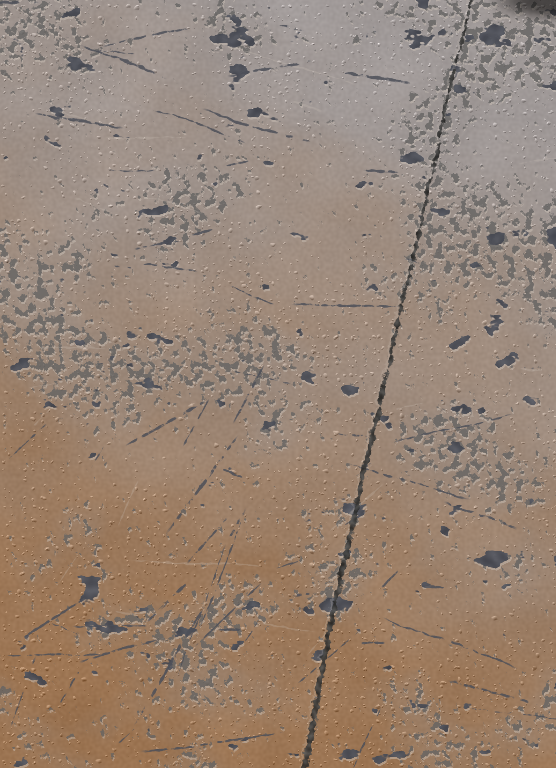
A Shadertoy shader for this texture:

```glsl
#define GREY_PAINT   vec3(0.630, 0.605, 0.600)
#define TAN_PAINT    vec3(0.620, 0.535, 0.470)
#define ORANGE_PAINT vec3(0.610, 0.455, 0.320)
#define BARE_METAL   vec3(0.300, 0.310, 0.345)
#define GRIT_COLOR   vec3(0.395, 0.390, 0.385)
#define CRACK_COLOR  vec3(0.230, 0.230, 0.225)
#define RIM_COLOR    vec3(0.790, 0.750, 0.710)
#define CHIP_SCALE   vec2(21.0, 31.0)
#define GRIT_SCALE   85.0
#define BUMP_SCALE   58.0
#define SCRATCHES    84
#define SOFT         0.0010

float hash(vec2 p) {
    vec3 q = fract(p.xyx * 0.1031);
    q += dot(q, q.yzx + 33.33);
    return fract((q.x + q.y) * q.z);
}

vec2 hash2(vec2 p) {
    return vec2(hash(p), hash(p + 47.3));
}

float cornerDot(vec2 cell, vec2 f, vec2 corner) {
    float angle = 6.2832 * hash(cell + corner);
    return dot(vec2(cos(angle), sin(angle)), f - corner);
}

float gradientNoise(vec2 p) {
    vec2 i = floor(p), f = p - i;
    vec2 u = f * f * f * (f * (f * 6.0 - 15.0) + 10.0);
    vec2 e = vec2(1.0, 0.0);
    return mix(mix(cornerDot(i, f, e.yy), cornerDot(i, f, e.xy), u.x),
               mix(cornerDot(i, f, e.yx), cornerDot(i, f, e.xx), u.x), u.y);
}

float fbm(vec2 p) {
    float sum = 0.0, amp = 1.0;
    for (int i = 0; i < 4; i++) {
        sum += amp * gradientNoise(p);
        p = mat2(1.6, 1.2, -1.2, 1.6) * p + 13.7;
        amp *= 0.5;
    }
    return sum;
}

// Signed horizontal distance to the long crack
float crackOffset(vec2 p) {
    float line = 0.395 + 0.2 * p.y + 0.02 * p.y * p.y;
    return p.x - line + 0.005 * gradientNoise(vec2(p.y * 9.0, 3.5));
}

// How rubbed the paint is: right side, a band at mid left, beside the crack
float wearAmount(vec2 p) {
    float side = smoothstep(0.5, 0.72, p.x) * smoothstep(0.3, 0.8, p.y);
    float band = exp(-pow((p.y - 0.53) / 0.05, 2.0)) * smoothstep(0.6, 0.1, p.x);
    float seam = exp(-abs(crackOffset(p)) * 45.0);
    float w = 1.1 * fbm(p * vec2(5.5, 6.5) + 5.2) + 0.3 * side + 0.4 * band + 0.2 * seam;
    return smoothstep(-0.12, 0.55, w);
}

// x: flaked chips, y: fine grit
vec2 damage(vec2 p, float wear) {
    float cluster = 0.35 * gradientNoise(p * 6.0 + 2.6);
    float chip = fbm(p * CHIP_SCALE + 71.0) + cluster - mix(0.56, 0.42, wear);
    float grit = fbm(p * GRIT_SCALE + 19.0) - mix(0.57, 0.1, wear);
    return smoothstep(vec2(-0.02, -0.07), vec2(0.04, 0.12), vec2(chip, grit));
}

// Small ragged flecks, lit from above: signed brightness
float bumps(vec2 p, float wear) {
    float light = 0.0;
    p += 0.0022 * vec2(gradientNoise(p * 170.0), gradientNoise(p * 170.0 + 37.0));
    for (int k = 0; k < 3; k++) {
        vec2 q = p * BUMP_SCALE * (1.0 + 0.4 * float(k)) + 31.0 * float(k);
        vec2 cell = floor(q);
        vec2 d = fract(q) - mix(vec2(0.3), vec2(0.7), hash2(cell));
        d.x *= mix(0.7, 1.2, hash(cell + 5.1));
        float r = mix(0.09, 0.17, hash(cell + 9.7));
        float present = step(hash(cell + 21.4), 0.26 + 0.25 * wear + 0.5 * gradientNoise(p * 6.0));
        float body = smoothstep(r * 1.25, r * 0.6, length(d));
        light += present * body * (0.02 + 0.26 * dot(d / r, vec2(-0.4, 0.9)));
    }
    return light;
}

// x: dark scratches, y: pale hairlines
vec2 scratches(vec2 p, float aspect) {
    vec2 mark = vec2(0.0);
    p += 0.006 * gradientNoise(p * 11.0) + 0.0015 * gradientNoise(p * 90.0);
    float ragged = fbm(p * 75.0);
    float broken = smoothstep(-0.3, 0.0, ragged + 0.5 * gradientNoise(p * 19.0));
    for (int i = 0; i < SCRATCHES; i++) {
        vec2 id = vec2(float(i) * 3.17, 8.3);
        vec2 r = hash2(id), s = hash2(id + 61.0);
        bool steep = s.x < 0.35;
        vec2 center = vec2(r.x * aspect, r.y) * (steep ? vec2(0.85, 0.5) : vec2(1.0));
        float angle = steep ? mix(0.5, 1.3, s.y) : mix(-0.4, 0.3, s.y);
        float halfLength = mix(0.015, 0.1, pow(hash(id + 17.0), 1.8));
        vec2 dir = vec2(cos(angle), sin(angle)), d = p - center;
        float along = dot(d, dir) / halfLength;
        float across = abs(dot(d, vec2(-dir.y, dir.x)));
        float width = mix(0.0002, 0.0014, hash(id + 29.0)) * (1.0 - 0.6 * along * along) + 0.0015 * ragged;
        float line = smoothstep(width + SOFT, width - SOFT * 0.5, across) * smoothstep(1.0, 0.8, abs(along));
        if (i % 4 == 0) mark.y = max(mark.y, line);
        else mark.x = max(mark.x, line * broken);
    }
    return mark;
}

void mainImage(out vec4 fragColor, in vec2 fragCoord) {
    vec2 p = fragCoord / iResolution.y;
    float aspect = iResolution.x / iResolution.y;

    // Paint fading from orange to grey
    float warmth = 1.08 - 1.08 * p.y - 0.25 * (p.x / aspect - 0.4) + 0.2 * fbm(p * vec2(3.0, 5.5));
    vec3 col = mix(GREY_PAINT, TAN_PAINT, smoothstep(-0.08, 0.55, warmth));
    col = mix(col, ORANGE_PAINT, smoothstep(0.4, 1.08, warmth));
    col += 0.035 * gradientNoise(p * 190.0) + 0.03 * fbm(p * 9.0);

    // Rubbed areas, grit and chips with a lit lower rim
    float wear = wearAmount(p);
    vec2 worn = damage(p, wear);
    vec2 above = damage(p + vec2(-0.001, 0.0028), wear);
    vec2 rim = max(above - worn, 0.0);
    col = mix(col, GREY_PAINT * 0.92, 0.25 * wear);
    col += bumps(p, wear);
    col = mix(col, RIM_COLOR, 0.5 * max(rim.x, rim.y));
    col = mix(col, GRIT_COLOR, 0.8 * worn.y);
    col = mix(col, BARE_METAL + 0.1 * gradientNoise(p * 80.0), 0.95 * worn.x);

    // Scratches
    vec2 lines = scratches(p, aspect);
    col = mix(col, RIM_COLOR, 0.25 * lines.y);
    col = mix(col, BARE_METAL, 0.85 * lines.x);

    // Long ragged crack, wider at the bottom
    float offset = crackOffset(p) + 0.0025 * gradientNoise(p * 60.0);
    float halfWidth = mix(0.0038, 0.0013, p.y) + 0.0045 * fbm(p * 120.0);
    float lip = smoothstep(SOFT * 2.0, 0.0, abs(offset + halfWidth + 0.002));
    col = mix(col, RIM_COLOR, 0.25 * lip);
    vec3 crackColor = CRACK_COLOR + 0.2 * gradientNoise(p * 130.0 + 8.0);
    col = mix(col, crackColor, 0.9 * smoothstep(halfWidth + SOFT, halfWidth - SOFT, abs(offset)));

    // Shadow in the top right corner
    float corner = length((p - vec2(aspect, 1.0)) * vec2(1.0, 3.0));
    col *= 1.0 - 0.55 * smoothstep(0.1, 0.03, corner);
    fragColor = vec4(clamp(col, 0.0, 1.0), 1.0);
}
```
